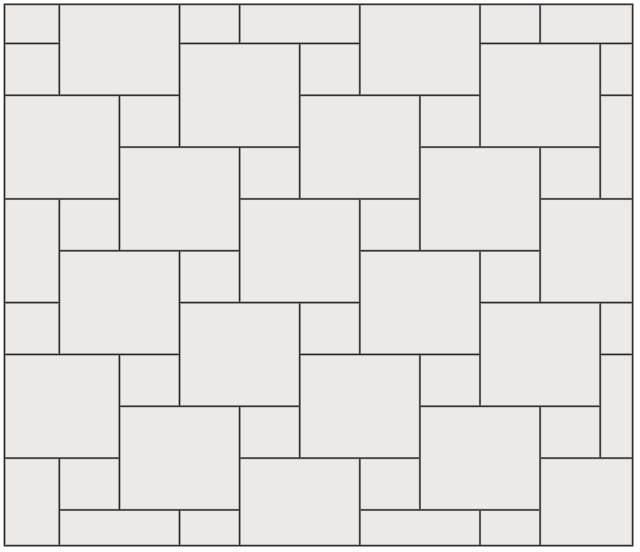
Reproduce this pattern procedurally as a WebGL 1 fragment shader.

```glsl
precision highp float;

uniform vec2 u_resolution;

#define CELL_SIZE vec2(0.0939, 0.0939)
#define GRID_ORIGIN vec2(-0.0012, -0.0152)
#define FRAME_MIN vec2(0.0070, 0.0078)
#define FRAME_MAX vec2(0.9885, 0.9885)
#define LINE_WIDTH 0.00254
#define EDGE_BLUR 0.9
#define TILE_COLOR vec3(0.925, 0.912, 0.902)
#define INK_COLOR vec3(0.145, 0.137, 0.137)
#define MARGIN_COLOR vec3(0.995)

const float FAR = 10.0;

// Distance to the outlines of a tiling of 2x2 and 1x1 squares.
// Each cell has one of five roles, stepping by two columns per row.
float tilingDistance(vec2 uv, vec2 canvas) {
  vec2 grid = (uv - GRID_ORIGIN) / CELL_SIZE;
  vec2 cell = floor(grid);
  vec2 local = grid - cell;
  float role = mod(cell.x - 2.0 * cell.y + 0.5, 5.0);

  // Roles: 0 lower right, 1 upper left, 2 upper right, 3 small, 4 lower left
  bool lowerRight = role < 1.0;
  bool upperLeft = role >= 1.0 && role < 2.0;
  bool upperRight = role >= 2.0 && role < 3.0;
  bool lowerLeft = role >= 4.0;

  vec2 scale = CELL_SIZE * canvas;
  vec2 nearEdge = local * scale;
  vec2 farEdge = (1.0 - local) * scale;

  // Drop the edges inside a large square
  if (lowerRight || upperRight) nearEdge.x = FAR;
  if (upperLeft || lowerLeft) farEdge.x = FAR;
  if (lowerRight || lowerLeft) nearEdge.y = FAR;
  if (upperLeft || upperRight) farEdge.y = FAR;

  vec2 nearest = min(nearEdge, farEdge);
  return min(nearest.x, nearest.y);
}

// Signed distance to the frame, negative inside
float frameDistance(vec2 uv, vec2 canvas) {
  vec2 center = 0.5 * (FRAME_MIN + FRAME_MAX);
  vec2 halfSize = 0.5 * (FRAME_MAX - FRAME_MIN);
  vec2 d = (abs(uv - center) - halfSize) * canvas;
  return length(max(d, 0.0)) + min(max(d.x, d.y), 0.0);
}

// Soft coverage of a line at the given distance from its axis
float lineCoverage(float dist, float blur) {
  float halfWidth = 0.5 * LINE_WIDTH;
  return 1.0 - smoothstep(halfWidth - blur, halfWidth + blur, dist);
}

void main() {
  // Rows count down from the top; lengths are in canvas widths
  vec2 uv = gl_FragCoord.xy / u_resolution;
  uv.y = 1.0 - uv.y;
  vec2 canvas = u_resolution / u_resolution.x;
  float pixel = 1.0 / u_resolution.x;
  float blur = EDGE_BLUR * pixel;

  float frame = frameDistance(uv, canvas);
  float inside = 1.0 - smoothstep(-0.5 * pixel, 0.5 * pixel, frame);

  float joints = lineCoverage(tilingDistance(uv, canvas), blur) * inside;
  float border = lineCoverage(abs(frame), blur);

  vec3 color = mix(MARGIN_COLOR, TILE_COLOR, inside);
  color = mix(color, INK_COLOR, max(joints, border));
  gl_FragColor = vec4(color, 1.0);
}
```
